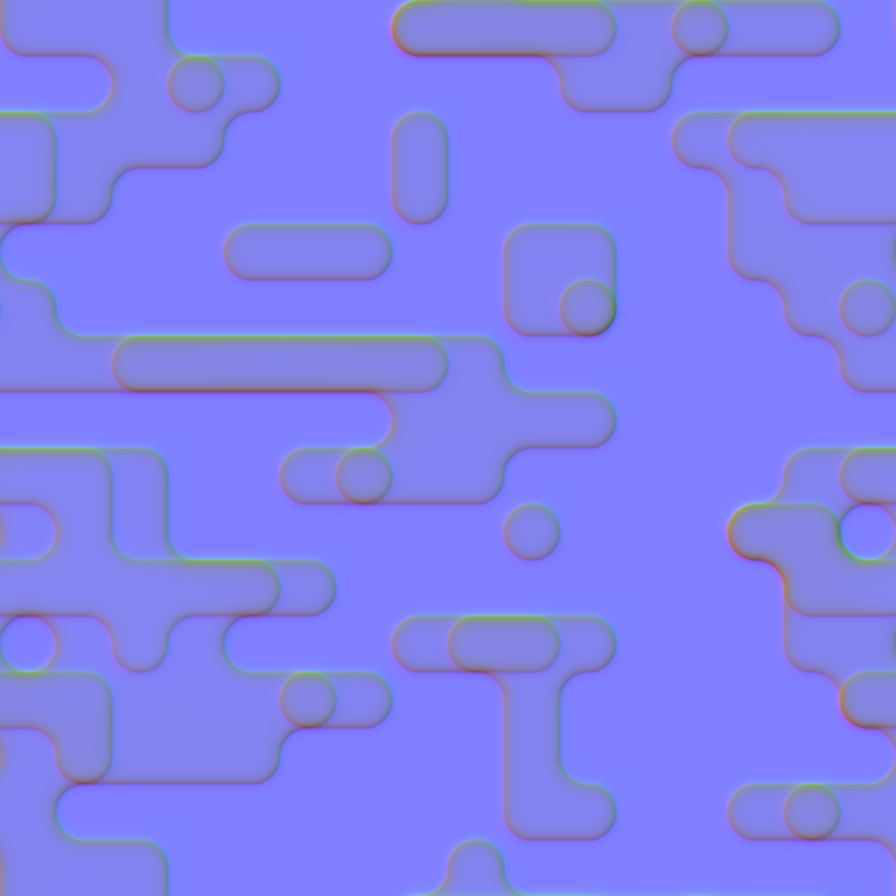
Give the GLSL for this texture map, as a Shadertoy shader.

```glsl
// Normal-map style panel of overlapping rounded cell patches with soft bevelled rims.

const float CELLS = 16.0;

// Unit gradient direction for a lattice point.
vec2 gradientAt(vec2 p) {
    vec3 h = fract(p.xyx * vec3(0.1031, 0.1030, 0.0973));
    h += dot(h, h.yzx + 33.33);
    float angle = 6.2832 * fract((h.x + h.y) * h.z);
    return vec2(cos(angle), sin(angle));
}

// Gradient noise that repeats after the given period.
float gradientNoise(vec2 p, vec2 period, float seed) {
    vec2 i = floor(p), f = p - i;
    vec2 w = f * f * f * (f * (f * 6.0 - 15.0) + 10.0);
    vec2 lo = mod(i, period) + seed, hi = mod(i + 1.0, period) + seed;
    float a = dot(gradientAt(lo), f);
    float b = dot(gradientAt(vec2(hi.x, lo.y)), f - vec2(1, 0));
    float c = dot(gradientAt(vec2(lo.x, hi.y)), f - vec2(0, 1));
    float d = dot(gradientAt(hi), f - 1.0);
    return mix(mix(a, b, w.x), mix(c, d, w.x), w.y);
}

// Broad clusters shared by both layers.
float clusters(vec2 p) {
    return gradientNoise(p / CELLS * vec2(3, 4) + 0.3, vec2(3, 4), 17.0);
}

// 1 for a filled cell: clusters broken up by horizontal runs.
float filled(vec2 cell, float threshold, float seed) {
    vec2 p = mod(cell, CELLS) + 0.5;
    float runs = gradientNoise(p * vec2(6.0 / CELLS, 1), vec2(6, CELLS), seed);
    return step(threshold, clusters(p) + 0.75 * runs);
}

// Rounded cell outline: x = depth inside in cells, yz = outward direction.
vec3 patchShape(vec2 p, float threshold, float seed) {
    vec2 cell = floor(p - 0.5), f = p - 0.5 - cell;
    vec4 s = vec4(filled(cell, threshold, seed),
                  filled(cell + vec2(1, 0), threshold, seed),
                  filled(cell + vec2(0, 1), threshold, seed),
                  filled(cell + vec2(1, 1), threshold, seed));
    float count = dot(s, vec4(1));
    if (count < 0.5) return vec3(-0.5, 0, 0);
    if (count > 3.5) return vec3(0.5, 0, 0);

    // Two neighbours side by side share a straight edge.
    vec2 inward = 0.5 * vec2(s.y + s.w - s.x - s.z, s.z + s.w - s.x - s.y);
    if (count > 1.5 && count < 2.5 && length(inward) > 0.5)
        return vec3(dot(f - 0.5, inward), -inward);

    // Otherwise a quarter circle bends around the odd corner.
    float convex = step(count, 2.5);
    vec2 arm = vec2(9);
    for (int k = 0; k < 4; k++) {
        vec2 r = f - vec2(k % 2, k / 2);
        if (s[k] == convex && dot(r, r) < dot(arm, arm)) arm = r;
    }
    float side = 2.0 * convex - 1.0, radius = length(arm);
    return vec3(clamp(side * (0.5 - radius), -0.5, 0.5),
                side * arm / max(radius, 0.001));
}

// Colour change caused by one layer.
vec3 layerShade(vec2 p, float threshold, float seed, float blur) {
    vec3 shape = patchShape(p, threshold, seed);
    float depth = shape.x;
    float inside = smoothstep(-blur, blur, depth);

    // Opposed x and y tilt gives the coloured rims.
    vec2 tilt = vec2(-shape.y, shape.z) * 0.13 * exp(-abs(depth) / 0.055);

    // Blue sinks at the rim and recovers towards the middle of wide patches.
    float inner = max(depth, 0.0);
    float rim = 0.36 * exp(-inner / 0.065);
    float glow = 0.10 * exp(-inner / 0.22);
    float body = mix(0.045, 0.015, smoothstep(0.05, 0.4, clusters(p)));
    return vec3(tilt + inside * vec2(0.009, 0.012), -inside * (rim + glow + body));
}

void mainImage(out vec4 fragColor, in vec2 fragCoord) {
    float size = min(iResolution.x, iResolution.y);
    vec2 p = fragCoord / size * CELLS;
    float blur = max(0.035, 0.75 * CELLS / size);

    vec3 color = vec3(0.5, 0.5, 1.0);
    color += layerShade(p, 0.04, 41.0, blur);
    color += 0.85 * layerShade(p, 0.21, 41.0, blur);
    fragColor = vec4(clamp(color, 0.0, 1.0), 1.0);
}
```
